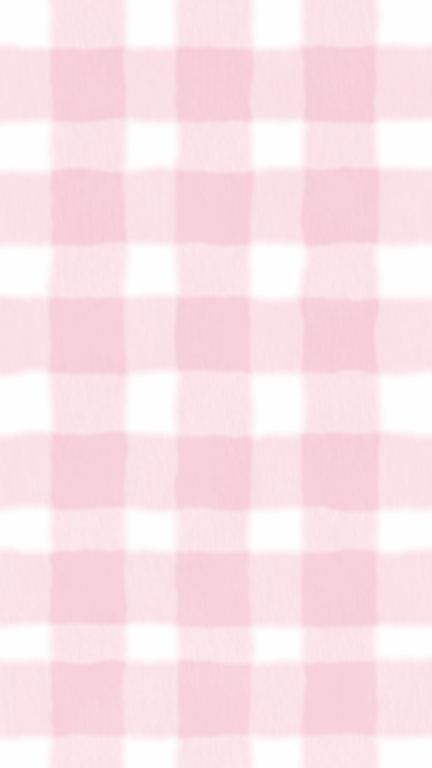
This pattern is drawn by a Shadertoy shader. Its source:

```glsl
#define COLUMNS 3
#define ROWS 6
#define COLUMN_PITCH 0.2925
#define ROW_PITCH 0.284
#define FIRST_CENTER vec2(0.2025, 0.163)
#define HALF_WIDTH 0.0865
#define WOBBLE 0.012
#define GRAIN 0.26
#define PAPER vec3(1.0, 0.998, 0.998)
#define SINGLE_WASH vec3(0.982, 0.888, 0.911)
#define DOUBLE_WASH vec3(0.968, 0.818, 0.862)

// Integer hash mapped to 0..1
float hash(vec2 cell) {
    uvec2 q = uvec2(ivec2(cell) + 4096) * uvec2(1597u, 3812u);
    uint n = (q.x ^ (q.y * 747u)) * 277803u;
    n = (n ^ (n >> 15)) * 73129u;
    n = (n ^ (n >> 13)) * 9781u;
    return float((n ^ (n >> 16)) & 65535u) / 65535.0;
}

float noise(vec2 p) {
    vec2 cell = floor(p), f = fract(p);
    f = f * f * (3.0 - 2.0 * f);
    return mix(mix(hash(cell), hash(cell + vec2(1, 0)), f.x),
               mix(hash(cell + vec2(0, 1)), hash(cell + vec2(1, 1)), f.x), f.y);
}

// Coverage of a soft brush band; each side wanders on its own
float band(float across, float along, float seed, float softness) {
    float row = seed * 5.0 + (across > 0.0 ? 2.0 : 0.0);
    float drift = noise(vec2(along * 11.0, row)) - 0.5;
    drift += 0.4 * (noise(vec2(along * 35.0, row + 60.0)) - 0.5);
    float edge = abs(across) - HALF_WIDTH + WOBBLE * drift;
    return 1.0 - smoothstep(-softness, softness, edge);
}

float verticalBands(vec2 p, float softness) {
    float cover = 0.0;
    for (int i = 0; i < COLUMNS; i++) {
        float center = FIRST_CENTER.x + COLUMN_PITCH * float(i);
        cover = max(cover, band(p.x - center, p.y, float(i) + 1.0, softness));
    }
    return cover;
}

// Hand-set spacing: the lower middle rows sag below an even pitch
float horizontalBands(vec2 p, float softness) {
    float cover = 0.0;
    for (int i = 0; i < ROWS; i++) {
        float k = float(i), offset = (k - 1.75) / 0.8;
        float center = FIRST_CENTER.y + ROW_PITCH * k - 0.047 * exp(-0.5 * offset * offset);
        cover = max(cover, band(p.y - center, p.x, k + 20.0, softness));
    }
    return cover;
}

// Fine upright fibres with a slight slant
float fibres(vec2 p) {
    vec2 q = vec2(p.x + 0.12 * p.y, p.y);
    float fine = noise(q * vec2(210.0, 85.0)) - 0.5;
    float streak = noise(q * vec2(150.0, 26.0) + 31.0) - 0.5;
    return 0.65 * fine + 0.5 * streak;
}

void mainImage(out vec4 fragColor, in vec2 fragCoord) {
    vec2 p = fragCoord / iResolution.x;

    // Edges are feathery on bare paper and crisper over the other wash
    float across = horizontalBands(p, 0.014);
    float down = verticalBands(p, 0.014);
    float vertical = verticalBands(p, mix(0.017, 0.007, across));
    float horizontal = horizontalBands(p, mix(0.017, 0.007, down));

    // Uneven pigment, a little denser toward the top
    float height = fragCoord.y / iResolution.y;
    float pigment = mix(0.95, 1.07, height) + 0.14 * (noise(p * 9.0 + 5.0) - 0.5);
    float ink = (0.93 * vertical + 1.05 * horizontal) * pigment;
    ink += GRAIN * fibres(p) * max(vertical, horizontal);

    // Layer the washes on the paper
    vec3 color = mix(PAPER, SINGLE_WASH, clamp(ink, 0.0, 1.0));
    color += (DOUBLE_WASH - SINGLE_WASH) * max(ink - 1.0, 0.0);
    fragColor = vec4(color, 1.0);
}
```
